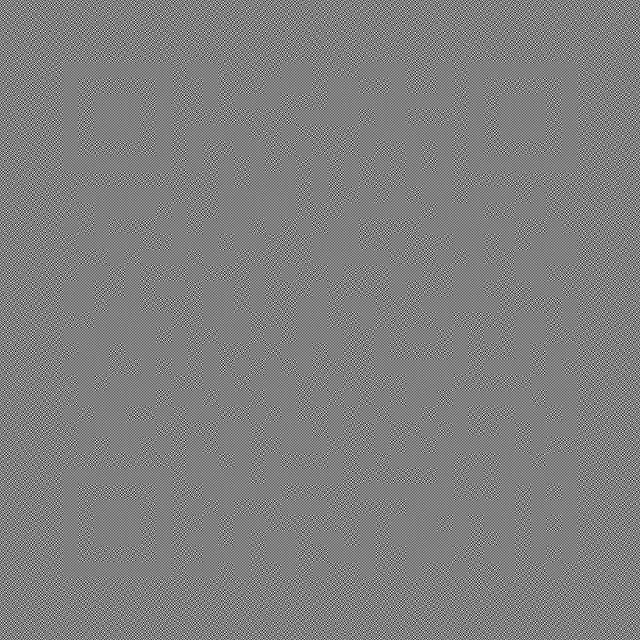
Reproduce this pattern procedurally as a WebGL 2 fragment shader.

```glsl
#version 300 es
precision highp float;
precision highp int;

uniform vec2 u_resolution;
out vec4 fragColor;

const int CODE_SIZE = 33;          // modules along one side of the code
const int MARGIN = 4;              // empty modules around it
const int CELLS_PER_MODULE = 20;   // black or white cells along a module
const int BLOCK = 2;               // cells that share one random phase
const int MAX_SPAN = 5;            // most cells a pixel may touch per axis
const float CALM_SHARE = 0.57;     // share of free modules with even checks
const uint MODULE_SEED = 17u;
const uint GRAIN_SEED = 91u;
const vec3 INK = vec3(0.0);
const vec3 PAPER = vec3(1.0);

float hash(ivec2 p, uint seed) {
    uint h = uint(p.x) * 0x9E3779B1u ^ uint(p.y) * 0x85EBCA77u ^ seed * 0xC2B2AE3Du;
    h = (h ^ (h >> 15)) * 0x2C1B3C6Du;
    h = (h ^ (h >> 12)) * 0x297A2D39u;
    h ^= h >> 15;
    return float(h >> 8) / 16777216.0;
}

int squareDistance(ivec2 p, ivec2 center) {
    ivec2 d = abs(p - center);
    return max(d.x, d.y);
}

// True where a module holds the even checkerboard; rows count from the top.
bool isCalm(ivec2 module) {
    int last = CODE_SIZE - 1;
    if (min(module.x, module.y) < 0 || max(module.x, module.y) > last) return false;

    // Nested squares in three corners
    ivec2 folded = min(module, last - module);
    bool emptyCorner = min(module.x, module.y) > CODE_SIZE / 2;
    int ring = squareDistance(folded, ivec2(3));
    if (!emptyCorner && ring <= 4) return ring != 2 && ring != 4;

    // Small nested square near the fourth corner
    ring = squareDistance(module, ivec2(last - 6));
    if (ring <= 2) return ring != 1;

    // Alternating row and column, then scattered modules
    if (module.x == 6 || module.y == 6) return (module.x + module.y) % 2 == 0;
    return hash(module, MODULE_SEED) < CALM_SHARE;
}

// Checkerboard whose phase flips at random, block by block, in rough modules
float cellTone(ivec2 cell) {
    ivec2 module = cell / CELLS_PER_MODULE - MARGIN;
    module.y = CODE_SIZE - 1 - module.y;
    int phase = cell.x + cell.y;
    if (!isCalm(module) && hash(cell / BLOCK, GRAIN_SEED) < 0.5) phase++;
    return float(phase % 2);
}

void main() {
    float cellCount = float((CODE_SIZE + 2 * MARGIN) * CELLS_PER_MODULE);
    vec2 pixelSize = cellCount / u_resolution;
    vec2 center = gl_FragCoord.xy * pixelSize;
    vec2 low = center - 0.5 * pixelSize;
    vec2 high = center + 0.5 * pixelSize;

    // Area average of all cells under the pixel
    ivec2 first = ivec2(floor(low));
    float tone = 0.0;
    float area = 0.0;
    for (int y = 0; y < MAX_SPAN; y++) {
        for (int x = 0; x < MAX_SPAN; x++) {
            ivec2 cell = first + ivec2(x, y);
            vec2 corner = vec2(cell);
            vec2 overlap = max(min(high, corner + 1.0) - max(low, corner), 0.0);
            float weight = overlap.x * overlap.y;
            if (weight <= 0.0) continue;
            tone += weight * cellTone(cell);
            area += weight;
        }
    }
    fragColor = vec4(mix(INK, PAPER, tone / area), 1.0);
}
```
